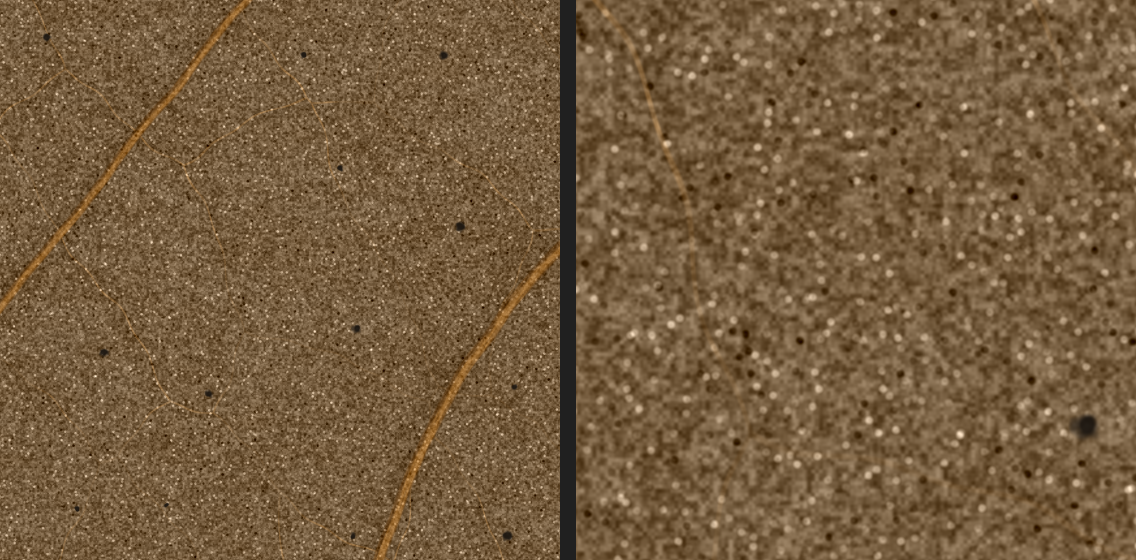
Left, the full canvas; right, a detail of the centre.
Give the GLSL for this texture, as a WebGL 1 fragment shader.

```glsl
precision highp float;
// Underside of a dry brown leaf: two raised main veins, a net of fine veins, gritty grain and dark pits.

uniform vec2 u_resolution;

const vec3 LEAF_COLOR  = vec3(0.458, 0.360, 0.242);
const vec3 RIDGE_COLOR = vec3(0.650, 0.450, 0.210);
const vec3 EDGE_COLOR  = vec3(0.390, 0.250, 0.095);
const vec3 FINE_COLOR  = vec3(0.650, 0.495, 0.310);
const vec3 PIT_COLOR   = vec3(0.100, 0.080, 0.060);

const vec2 VEIN_NORMAL = vec2(0.782, -0.623); // across the main veins
const float VEIN_START = -0.28;
const float VEIN_GAP   = 0.71;
const float VEIN_BEND  = 0.39;
const float VEIN_HALF  = 0.0105;
const float SHADOW_WIDTH = 0.020;

const vec2 NET_CELL   = vec2(0.43, 0.235);    // across, along
const float NET_JITTER = 0.8;
const float NET_SLANT  = 0.22;
const float FINE_HALF  = 0.0028;

const float GRAIN_SCALE = 235.0;
const float GRAIN_DEPTH = 0.24;
const float GRIT_SCALE  = 430.0;
const float GRIT_DEPTH  = 0.15;
const float FLECK_SCALE = 125.0;
const float PIT_SCALE   = 4.0;

vec2 hash2(vec2 p) {
  vec3 q = fract(vec3(p.xyx) * vec3(0.1031, 0.1030, 0.0973));
  q += dot(q, q.yzx + 33.33);
  return fract((q.xx + q.yz) * q.zy);
}

float noise(vec2 p) {
  vec2 c = floor(p), f = p - c;
  f = f * f * (3.0 - 2.0 * f);
  float low  = mix(hash2(c).x, hash2(c + vec2(1.0, 0.0)).x, f.x);
  float high = mix(hash2(c + vec2(0.0, 1.0)).x, hash2(c + 1.0).x, f.x);
  return mix(low, high, f.y);
}

vec2 netPoint(vec2 cell) {
  return 0.5 + NET_JITTER * (hash2(cell + 17.0) - 0.5);
}

// Distance to the nearest border of stretched cells, in canvas units.
float netDistance(vec2 p) {
  vec2 q = p / NET_CELL, home = floor(q), f = q - home;
  vec2 nearest = vec2(8.0), owner = vec2(0.0);
  for (int j = -1; j <= 1; j++) {
    for (int i = -1; i <= 1; i++) {
      vec2 o = vec2(float(i), float(j));
      vec2 r = o + netPoint(home + o) - f;
      if (dot(r, r) < dot(nearest, nearest)) { nearest = r; owner = o; }
    }
  }
  float edge = 1.0;
  for (int j = -2; j <= 2; j++) {
    for (int i = -2; i <= 2; i++) {
      vec2 o = owner + vec2(float(i), float(j));
      vec2 r = o + netPoint(home + o) - f;
      vec2 d = r - nearest;
      if (dot(d, d) > 0.0001) {
        vec2 n = normalize(d);
        edge = min(edge, dot(0.5 * (nearest + r), n) / length(n / NET_CELL));
      }
    }
  }
  return edge;
}

// Scattered specks: mostly pale, some dark.
float flecks(vec2 p) {
  vec2 home = floor(p), f = p - home;
  float sum = 0.0;
  for (int j = -1; j <= 1; j++) {
    for (int i = -1; i <= 1; i++) {
      vec2 o = vec2(float(i), float(j));
      vec2 kind = hash2(home + o + 71.0);
      float spot = 1.0 - smoothstep(0.12, 0.42, length(o + hash2(home + o) - f));
      float pale = step(0.76, kind.x) * mix(0.08, 0.32, kind.y);
      float dark = step(kind.x, 0.10) * mix(0.06, 0.22, kind.y);
      sum += spot * (pale - dark);
    }
  }
  return sum;
}

float pitMask(vec2 p) {
  vec2 cell = floor(p), kind = hash2(cell + 5.0);
  vec2 center = 0.15 + 0.7 * hash2(cell + 43.0);
  float radius = mix(0.018, 0.036, kind.y);
  float d = length(p - cell - center) + 0.016 * (noise(p * 45.0) - 0.5);
  return step(kind.x, 0.68) * (1.0 - smoothstep(0.5 * radius, 1.3 * radius, d));
}

void main() {
  vec2 uv = gl_FragCoord.xy / min(u_resolution.x, u_resolution.y);
  vec2 leaf = vec2(dot(uv, VEIN_NORMAL), dot(uv, vec2(-VEIN_NORMAL.y, VEIN_NORMAL.x)));

  // Grain, grit, specks and broad mottling
  float tone = GRAIN_DEPTH * (noise(uv * GRAIN_SCALE) - 0.5)
             + GRIT_DEPTH * (noise(uv * GRIT_SCALE + 9.0) - 0.5)
             + flecks(uv * FLECK_SCALE);
  float mottle = noise(uv * vec2(9.0, 16.0)) + noise(uv * vec2(26.0, 45.0)) - 1.0;
  vec3 color = LEAF_COLOR + 0.028 * mottle * vec3(0.8, 1.0, 1.2);

  // Fine veins, fading in and out
  vec2 bent = leaf + 0.010 * sin(leaf.yx * vec2(23.0, 19.0)) + 0.003 * sin(leaf.yx * 71.0);
  bent.y += NET_SLANT * bent.x;
  float net = netDistance(bent);
  float presence = mix(0.25, 1.0, smoothstep(0.25, 0.6, noise(uv * 6.0 + 3.0)));
  float broken = mix(0.35, 1.0, noise(uv * 120.0));
  color -= 0.035 * presence * exp(-net / 0.010);
  color = mix(color, FINE_COLOR, presence * broken * (1.0 - smoothstep(0.2 * FINE_HALF, FINE_HALF, net)));

  // Main veins, shaded on their left side
  for (int i = 0; i < 2; i++) {
    float id = float(i), bow = leaf.y - 0.93;
    float d = leaf.x - VEIN_START - id * (VEIN_GAP + VEIN_BEND * bow * bow);
    d += 0.005 * (noise(vec2(leaf.y * 14.0, id * 7.0)) - 0.5);
    float halfWidth = VEIN_HALF * mix(0.85, 1.1, id);
    color -= (d < 0.0 ? 0.075 : 0.030) * exp(-abs(d) / SHADOW_WIDTH);
    float body = 1.0 - smoothstep(0.65 * halfWidth, 1.15 * halfWidth, abs(d));
    float ridge = 1.0 - smoothstep(0.1, 1.0, abs(d / halfWidth - 0.2));
    float streak = noise(vec2(d * 330.0, leaf.y * 38.0 + id * 50.0));
    vec3 veinColor = mix(EDGE_COLOR, RIDGE_COLOR, clamp(ridge + 0.7 * (streak - 0.5), 0.0, 1.0));
    color = mix(color, veinColor, 0.9 * body);
    tone *= 1.0 - 0.35 * body;
  }

  color = mix(color + tone, PIT_COLOR, 0.92 * pitMask(uv * PIT_SCALE));
  gl_FragColor = vec4(clamp(color, 0.0, 1.0), 1.0);
}
```
